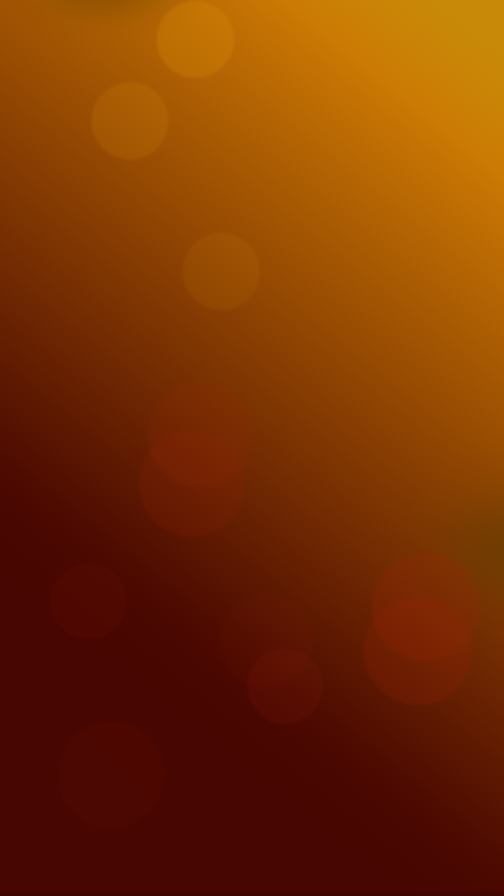
A Shadertoy shader for this background:

```glsl
#define DARK_RED vec3(0.278, 0.022, 0.004)
#define AMBER vec3(0.800, 0.475, 0.012)
#define GOLD vec3(0.785, 0.535, 0.030)
#define OLIVE vec3(0.390, 0.235, 0.005)
#define WARM_TINT vec3(0.880, 0.580, 0.020)
#define RED_TINT vec3(0.620, 0.130, 0.025)
#define DIAGONAL_SLOPE 0.8
#define DISC_SOFTNESS 0.003

const int DISC_COUNT = 11;

// Each disc: centre, radius, opacity
const vec4 DISCS[DISC_COUNT] = vec4[](
    vec4(0.218, 0.956, 0.043, 0.24), vec4(0.145, 0.865, 0.043, 0.15),
    vec4(0.247, 0.697, 0.043, 0.10), vec4(0.224, 0.514, 0.059, 0.14),
    vec4(0.214, 0.460, 0.059, 0.14), vec4(0.099, 0.329, 0.042, 0.08),
    vec4(0.475, 0.323, 0.060, 0.20), vec4(0.466, 0.273, 0.060, 0.19),
    vec4(0.297, 0.284, 0.052, 0.06), vec4(0.318, 0.234, 0.042, 0.12),
    vec4(0.124, 0.135, 0.060, 0.05));

float glow(vec2 p, vec2 centre, vec2 size) {
    vec2 d = (p - centre) / size;
    return exp(-dot(d, d));
}

vec3 diagonalGradient(vec2 p) {
    float along = p.y + DIAGONAL_SLOPE * p.x;
    float t = (along - 0.453) / 0.807;
    // Soft foot into the dark corner, then a turn towards gold
    t = 0.5 * (t + sqrt(t * t + 0.002));
    vec3 color = mix(DARK_RED, AMBER, min(t, 1.0));
    return mix(color, GOLD, smoothstep(1.22, 1.40, along));
}

void mainImage(out vec4 fragColor, in vec2 fragCoord) {
    vec2 p = fragCoord / iResolution.y;
    vec3 color = diagonalGradient(p);

    // Olive shadows on the right and top edges
    color = mix(color, OLIVE, 0.65 * glow(p, vec2(0.58, 0.387), vec2(0.08, 0.06)));
    color = mix(color, OLIVE, 0.40 * glow(p, vec2(0.12, 1.01), vec2(0.07, 0.03)));

    // Translucent discs, golden above and red below
    for (int i = 0; i < DISC_COUNT; i++) {
        vec4 disc = DISCS[i];
        float edge = length(p - disc.xy) - disc.z;
        float cover = 1.0 - smoothstep(-DISC_SOFTNESS, DISC_SOFTNESS, edge);
        vec3 tint = mix(RED_TINT, WARM_TINT, smoothstep(0.50, 0.72, disc.y));
        color = mix(color, tint, disc.w * cover);
    }

    // Thin shade along the bottom
    color *= mix(0.85, 1.0, smoothstep(0.0, 0.008, p.y));
    fragColor = vec4(color, 1.0);
}
```
